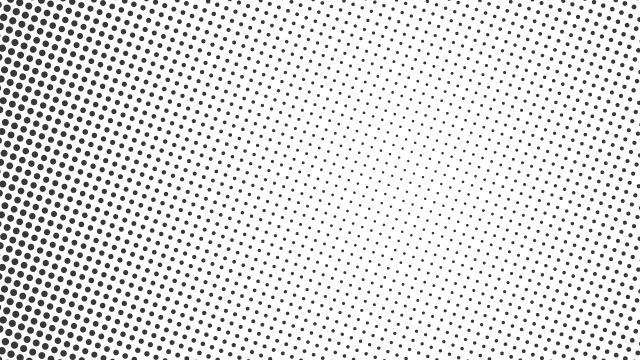
This background is drawn by a Shadertoy shader. Its source:

```glsl
#define PITCH 0.0271
#define TILT 0.364
#define LATTICE_ANCHOR vec2(0.595, 0.584)
#define LIGHT_CENTER vec2(1.134, 0.502)
#define LIGHT_SCALE vec2(1.0, 0.92)
#define REACH 1.134
#define MIN_RADIUS 0.00325
#define RADIUS_GAIN 0.0064
#define FALLOFF 1.6
#define INK vec3(0.22, 0.21, 0.21)
#define PAPER vec3(1.0)

mat2 rotation(float angle) {
    float c = cos(angle), s = sin(angle);
    return mat2(c, s, -s, c);
}

// Dots swell with distance from the light center
float dotRadius(vec2 center) {
    float d = length((center - LIGHT_CENTER) * LIGHT_SCALE) / REACH;
    return MIN_RADIUS + RADIUS_GAIN * pow(d, FALLOFF);
}

void mainImage(out vec4 fragColor, in vec2 fragCoord) {
    float pixel = 1.0 / iResolution.y;
    vec2 p = fragCoord * pixel;

    // Nearest point of the tilted square lattice
    mat2 toCanvas = rotation(-TILT);
    vec2 cell = round(transpose(toCanvas) * (p - LATTICE_ANCHOR) / PITCH);
    vec2 center = LATTICE_ANCHOR + toCanvas * cell * PITCH;

    // Antialiased disc
    float edge = length(p - center) - dotRadius(center);
    float coverage = clamp(0.5 - edge / pixel, 0.0, 1.0);

    fragColor = vec4(mix(PAPER, INK, coverage), 1.0);
}
```
